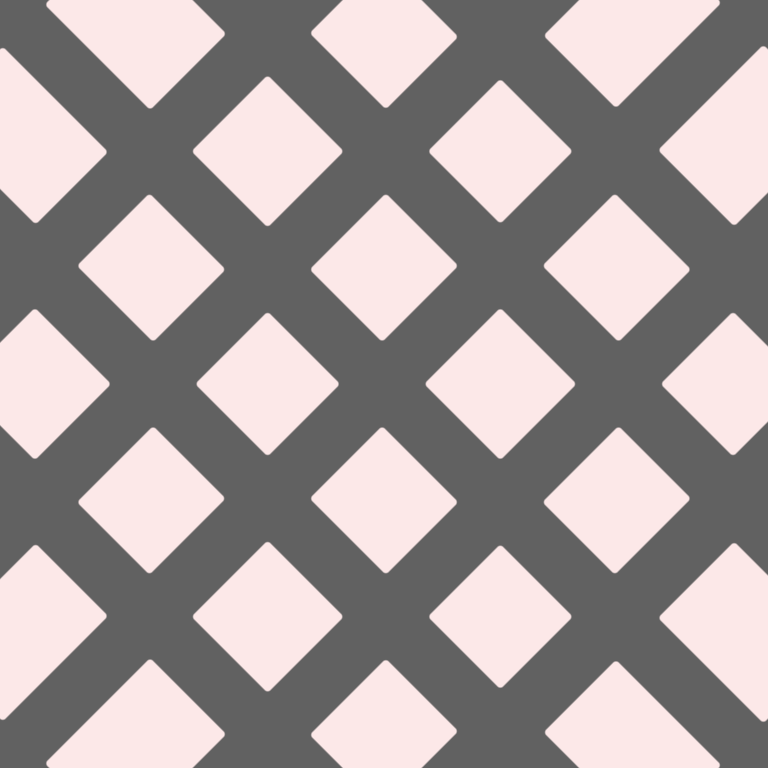
Give the GLSL for this pattern, as a three.js fragment shader.

```glsl
// Diagonal lattice of grey bars over pale, softly rounded diamonds.
#define BAR_COLOR vec3(0.38, 0.38, 0.38)
#define DIAMOND_COLOR vec3(0.99, 0.91, 0.91)
#define STEP 0.303          // lattice period along x + y and x - y
#define WIDE_HALF 0.0993    // half extent of even cells
#define NARROW_HALF 0.0945  // half extent of odd cells
#define OUTER_CENTER 0.7985 // centre of the long cells near the corners
#define OUTER_HALF 0.1373   // half extent of the long cells
#define CORNER_RADIUS 0.0052
#define EDGE_SOFTNESS 0.0014

varying vec2 vUv;

// Centre (x) and half extent (y) of the cell holding one diagonal coordinate.
vec2 cellSpan(float diagonal) {
  if (abs(diagonal) > 2.0 * STEP) {
    return vec2(sign(diagonal) * OUTER_CENTER, OUTER_HALF);
  }
  float index = floor(diagonal / STEP);
  float halfExtent = mix(WIDE_HALF, NARROW_HALF, mod(index, 2.0));
  return vec2((index + 0.5) * STEP, halfExtent);
}

float roundedBox(vec2 p, vec2 halfSize, float radius) {
  vec2 d = abs(p) - halfSize + radius;
  return length(max(d, 0.0)) + min(max(d.x, d.y), 0.0) - radius;
}

void main() {
  // Diagonal coordinates, zero at the canvas centre
  vec2 p = vUv - 0.5;
  vec2 diagonal = vec2(p.x - p.y, p.x + p.y);

  vec2 spanA = cellSpan(diagonal.x);
  vec2 spanB = cellSpan(diagonal.y);
  vec2 center = vec2(spanA.x, spanB.x);
  vec2 halfSize = vec2(spanA.y, spanB.y);

  // Scale the diagonals back to canvas length before measuring
  float toCanvas = inversesqrt(2.0);
  float dist = roundedBox((diagonal - center) * toCanvas, halfSize * toCanvas, CORNER_RADIUS);

  float bar = smoothstep(-EDGE_SOFTNESS, EDGE_SOFTNESS, dist);
  gl_FragColor = vec4(mix(DIAMOND_COLOR, BAR_COLOR, bar), 1.0);
}
```
